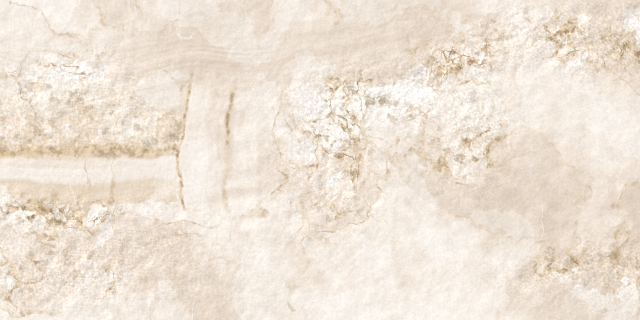
This texture is drawn by a Shadertoy shader. Its source:

```glsl
#define IVORY vec3(0.985, 0.955, 0.92)
#define CREAM vec3(0.95, 0.90, 0.85)
#define BEIGE vec3(0.90, 0.84, 0.775)
#define WARM vec3(0.93, 0.86, 0.77)
#define TAN vec3(0.88, 0.78, 0.64)
#define UMBER vec3(0.66, 0.56, 0.44)
#define WARP 0.22
#define VEIN_WIDTH 0.016
#define RELIEF 0.55
#define GRAIN 0.11

float hash(vec2 p) {
    return fract(sin(dot(p, vec2(127.1, 311.7))) * 43758.5453);
}

float noise(vec2 p) {
    vec2 i = floor(p), f = fract(p);
    f = f * f * (3.0 - 2.0 * f);
    return mix(mix(hash(i), hash(i + vec2(1, 0)), f.x),
               mix(hash(i + vec2(0, 1)), hash(i + vec2(1, 1)), f.x), f.y);
}

float fbm(vec2 p) {
    float sum = 0.0, amp = 0.5;
    p = mat2(0.8, 0.6, -0.6, 0.8) * p;
    for (int i = 0; i < 6; i++) {
        sum += amp * noise(p);
        p = mat2(1.6, 1.2, -1.2, 1.6) * p + 7.3;
        amp *= 0.5;
    }
    return sum;
}

// Soft window that is 1 between a and b
float span(float a, float b, float soft, float x) {
    return smoothstep(a - soft, a + soft, x) * (1.0 - smoothstep(b - soft, b + soft, x));
}

float blob(vec2 p, vec2 centre, vec2 radius) {
    vec2 d = (p - centre) / radius;
    return exp(-dot(d, d));
}

// Thin line along the level set of a field
float vein(float field, float width) {
    return 1.0 - smoothstep(0.0, width + 1.0 / iResolution.y, abs(field));
}

void mainImage(out vec4 fragColor, in vec2 fragCoord) {
    vec2 p = fragCoord / iResolution.y;
    vec2 bend = vec2(fbm(p * 3.0 + 3.1), fbm(p * 3.0 + 19.7)) - 0.49;
    vec2 w = p + WARP * bend;
    vec2 jag = vec2(fbm(p * 14.0), fbm(p * 14.0 + 31.0)) - 0.49;
    vec2 ragged = p + 0.25 * WARP * bend + 0.035 * jag;

    // Cloudy body with rounded, clearly edged cells
    float clouds = fbm(w * 2.6 + 5.0) - 0.49;
    float cells = fbm(w * 3.6 + 11.0) - 0.49;
    float fine = fbm(p * 30.0) - 0.49;
    float shade = 0.31 + 2.2 * clouds + 0.28 * smoothstep(-0.015, 0.015, cells)
                + 0.9 * fine - 0.1 * smoothstep(0.35, 0.2, p.y);

    // Flowing strata across the top
    float height = p.y + 0.35 * WARP * bend.y + 0.045 * sin(3.2 * p.x + 0.6) + 0.02 * sin(8.0 * p.x);
    float strata = span(0.68, 0.91, 0.05, height) * mix(1.0, 0.35, smoothstep(0.9, 1.7, p.x));
    float lines = 0.55 * noise(vec2(p.x * 4.0, height * 120.0)) + 0.45 * noise(vec2(p.x * 1.5, height * 28.0));
    shade = mix(shade, 0.62 + 1.1 * (lines - 0.5) + 0.9 * clouds, strata * 0.85);

    // Layered slab on the left, closed by a pale column
    float slab = 1.0 - smoothstep(0.56, 0.575, ragged.x);
    float sand = slab * span(0.53, 0.69 + 0.07 * sin(p.x * 7.0), 0.02, ragged.y);
    float pale = slab * span(0.43, 0.505, 0.006, ragged.y);
    float ledge = slab * span(0.37, 0.43, 0.006, ragged.y);
    float seam = slab * span(0.505, 0.545, 0.01, ragged.y);
    float layer = noise(vec2(p.x * 4.0, ragged.y * 90.0));
    shade = mix(shade, 0.65 + 2.0 * fine, sand * 0.85);
    shade = mix(shade, 0.05 + 0.5 * layer, pale);
    shade = mix(shade, 0.5 + 0.7 * layer, ledge);
    float axis = ragged.x - 0.625 - 0.6 * (ragged.y - 0.52) * (ragged.y - 0.52);
    float rise = span(0.34, 0.73, 0.04, ragged.y);
    float column = rise * span(-0.055, 0.075, 0.01, axis);
    float stripes = noise(vec2(axis * 80.0, p.y * 4.0));
    shade = mix(shade, 0.05 + 0.55 * stripes + 5.0 * max(axis, 0.0) + 0.8 * fine, column * 0.85);

    // Pale block between dark striped banks
    float bank = span(0.39, 0.66, 0.02, ragged.y) * span(0.70, 0.88 - 0.3 * (p.y - 0.5), 0.015, ragged.x);
    shade = mix(shade, 0.75 + 0.5 * (noise(vec2(ragged.x * 90.0, p.y * 8.0)) - 0.5), bank * 0.8);
    float block = span(0.43, 0.62, 0.008, ragged.y) * span(0.725, 0.80, 0.008, ragged.x);
    shade = mix(shade, 0.2 + 0.25 * layer + 0.7 * fine, block);

    // Zones where crust gathers
    float ridge = 0.67 + 0.19 * smoothstep(0.9, 1.9, p.x) + 0.03 * sin(p.x * 9.0);
    float zone = exp(-pow((w.y - ridge) / 0.085, 2.0)) * smoothstep(0.75, 1.15, p.x);
    zone += blob(w, vec2(0.22, 0.17), vec2(0.40, 0.11)) + blob(w, vec2(0.22, 0.78), vec2(0.16, 0.07));
    zone += blob(w, vec2(1.02, 0.48), vec2(0.14, 0.16)) + blob(w, vec2(1.48, 0.56), vec2(0.10, 0.12));
    zone += blob(w, vec2(1.88, 0.14), vec2(0.26, 0.08)) + blob(w, vec2(0.1, 0.34), vec2(0.35, 0.05));
    zone = clamp(zone, 0.0, 1.0);

    // Veins, crumbs and white mineral pockets
    float patchy = smoothstep(0.38, 0.6, fbm(p * 7.0 + 41.0));
    float veins = vein(cells, VEIN_WIDTH) * (0.3 + 0.7 * zone);
    veins = max(veins, vein(fbm(w * 7.0 + 23.0) - 0.49, VEIN_WIDTH * 1.6) * zone);
    veins = max(veins, vein(fbm(w * 11.0 + 83.0) - 0.47, VEIN_WIDTH * 1.8) * zone) * (0.25 + 0.75 * patchy);
    float edges = rise * max(vein(axis + 0.058, 0.006), vein(axis - 0.078, 0.009));
    veins = max(veins, edges * (0.25 + 0.6 * patchy));
    float crumbs = smoothstep(0.56, 0.72, fbm(p * 46.0)) * max(zone * patchy, sand * 0.6);
    float pocketField = fbm(w * 7.0 + 57.0) - 0.58 + 0.05 * (1.0 - zone);
    float pocket = smoothstep(0.0, 0.025, pocketField) * (0.4 + 0.6 * zone);
    float hairline = vein(fbm(vec2(w.x * 5.0, w.y * 1.6) + 71.0) - 0.5, 0.005) * patchy;

    // Colour
    vec3 col = mix(IVORY, CREAM, clamp(shade * 2.0, 0.0, 1.0));
    col = mix(col, BEIGE, clamp(shade * 2.0 - 1.0, 0.0, 1.3));
    float warmth = max(zone * patchy * 0.5, max(sand, ledge) * 0.7);
    col = mix(col, WARM, warmth * smoothstep(0.1, 0.7, shade));
    col = mix(col, TAN, seam * (0.35 + 0.65 * layer));
    col = mix(col, vec3(1.0, 0.99, 0.975), max(pocket * 0.8, hairline * 0.5));
    col = mix(col, TAN, clamp(veins * 0.9, 0.0, 1.0));
    float speck = smoothstep(0.4, 0.7, fbm(p * 70.0 + 13.0));
    col = mix(col, UMBER, clamp(veins * speck * 0.9 + crumbs * 0.5 + seam * speck * 0.5, 0.0, 0.85));

    // Side-lit roughness and grain
    float rough = fbm(p * 22.0 + 3.0) - fbm(p * 22.0 + vec2(3.09, 2.91));
    float crust = max(zone, 0.7 * sand);
    col += RELIEF * rough * (0.45 + crust);
    col += GRAIN * (noise(mat2(0.8, 0.6, -0.6, 0.8) * p * 210.0) - 0.5) * (0.35 + 0.8 * crust);
    fragColor = vec4(clamp(col, 0.0, 1.0), 1.0);
}
```
